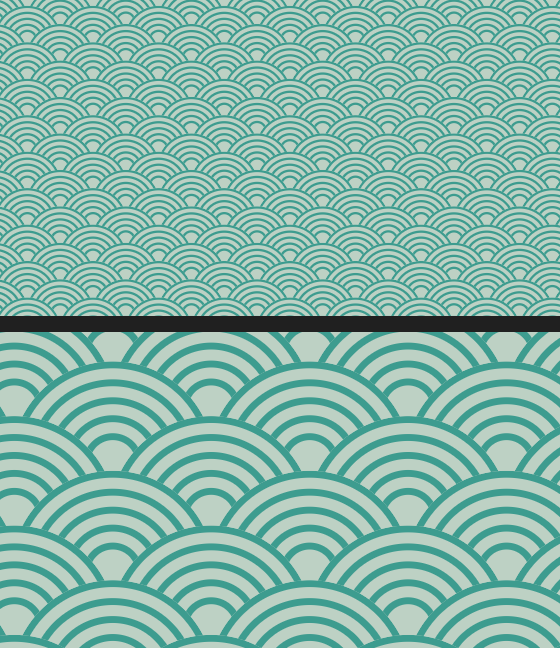
Top, the full canvas; bottom, a detail of the centre.
Write a WebGL 1 fragment shader that draws this pattern.

```glsl
precision highp float;
// Overlapping wave scales: staggered rows of concentric rings, lower rows in front.
// Each pixel paints the three rows that can reach it, from back to front.
// One unit of length is the horizontal distance between two scales.

uniform vec2 u_resolution;

const float ROW_STEP = 0.2778;
const float INNER_RADIUS = 0.134;
const float RING_GAP = 0.0912;
const float LAST_RING = 4.0;
const float HALF_LINE = 0.0175;

// Coverage of the area where the signed distance is negative.
float fill(float dist, float pixel) {
    return clamp(0.5 - dist / pixel, 0.0, 1.0);
}

// Signed distance to the nearest of the five ring lines.
float ringDistance(float radius) {
    float ring = clamp(floor((radius - INNER_RADIUS) / RING_GAP + 0.5), 0.0, LAST_RING);
    return abs(radius - INNER_RADIUS - ring * RING_GAP) - HALF_LINE;
}

void main() {
    float pixel = 8.533 / u_resolution.x;
    vec2 p = gl_FragCoord.xy * pixel - vec2(0.417, 0.322);

    vec3 pale = vec3(0.74, 0.82, 0.77);
    vec3 teal = vec3(0.24, 0.61, 0.56);
    float outerRadius = INNER_RADIUS + LAST_RING * RING_GAP + HALF_LINE;
    float nearestRow = floor(p.y / ROW_STEP);
    vec3 color = pale;

    // Back to front: from the row above down to the row below
    for (int i = 0; i < 3; i++) {
        float row = nearestRow + 1.0 - float(i);
        float stagger = 0.5 * mod(row, 2.0);
        vec2 local = vec2(fract(p.x - stagger + 0.5) - 0.5, p.y - row * ROW_STEP);
        float radius = length(local);

        vec3 scale = mix(pale, teal, fill(ringDistance(radius), pixel));
        color = mix(color, scale, fill(radius - outerRadius, pixel));
    }

    gl_FragColor = vec4(color, 1.0);
}
```
